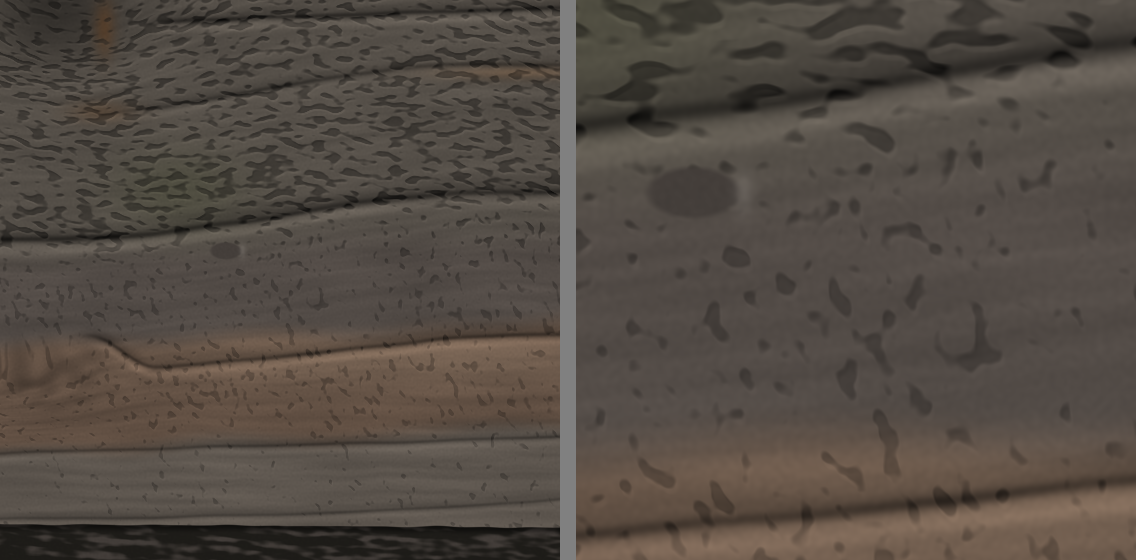
Left, the full canvas; right, a detail of the centre.
Write a Shadertoy shader that draws this texture.

```glsl
// Weathered wooden boards: pitted grey grain, long cracks, a warm brown band and two knots.

const vec3 OLIVE_GREY = vec3(0.335, 0.312, 0.285);
const vec3 SLATE_GREY = vec3(0.325, 0.297, 0.278);
const vec3 WARM_BROWN = vec3(0.385, 0.315, 0.265);
const vec3 PALE_TAN = vec3(0.455, 0.380, 0.320);
const vec3 BOARD_GREY = vec3(0.358, 0.330, 0.302);
const vec3 GAP_DARK = vec3(0.115, 0.108, 0.095);
const vec3 RUST = vec3(0.36, 0.24, 0.14);
const vec3 MOSS = vec3(0.29, 0.30, 0.22);
const vec2 TOP_KNOT = vec2(0.10, 0.98);
const vec2 LEFT_KNOT = vec2(0.00, 0.31);

vec2 hash2(vec2 p) {
    p = vec2(dot(p, vec2(127.1, 311.7)), dot(p, vec2(269.5, 183.3)));
    return fract(sin(p) * 43758.5453) * 2.0 - 1.0;
}

// Gradient noise, roughly -0.6 to 0.6
float noise(vec2 p) {
    vec2 i = floor(p), f = fract(p);
    vec2 u = f * f * (3.0 - 2.0 * f);
    float a = dot(hash2(i), f);
    float b = dot(hash2(i + vec2(1, 0)), f - vec2(1, 0));
    float c = dot(hash2(i + vec2(0, 1)), f - vec2(0, 1));
    float d = dot(hash2(i + vec2(1, 1)), f - vec2(1, 1));
    return mix(mix(a, b, u.x), mix(c, d, u.x), u.y);
}

// Soft elliptical spot
float spot(vec2 p, vec2 centre, vec2 radius) {
    vec2 q = (p - centre) / radius;
    return exp(-dot(q, q));
}

float mainCrackY(float x) {
    return 0.572 + 0.085 * smoothstep(0.1, 0.9, x);
}

// Grain coordinates: x runs along the fibres, y across them
vec2 grain(vec2 p) {
    float rise = (mainCrackY(p.x) - 0.6) * smoothstep(0.2, 0.6, p.y);
    float bend = 0.10 * spot(p, TOP_KNOT, vec2(0.19, 0.17))
               + 0.09 * spot(p, LEFT_KNOT, vec2(0.17, 0.07));
    float wave = 0.012 * noise(p * vec2(5.0, 9.0)) + 0.004 * noise(p * 24.0);
    return vec2(p.x + 0.006 * noise(p * 30.0 + 7.0), p.y - rise + bend + wave);
}

// Depth of the small worn pits, 0 to 1
float pits(vec2 p) {
    vec2 g = grain(p);
    float upper = smoothstep(0.50, 0.62, g.y);
    float dashes = noise(vec2(g.x * 36.0, g.y * 84.0 + g.x * 15.0))
                 + 0.35 * noise(vec2(g.x * 70.0 + g.y * 30.0, g.y * 120.0));
    float specks = noise(vec2(g.x * 82.0 + g.y * 30.0, g.y * 56.0))
                 + 0.30 * noise(g * 130.0);
    float cut = mix(0.19, 0.07, upper) + 0.13 * (1.0 - smoothstep(0.17, 0.25, p.y));
    float n = mix(specks, dashes, upper) + 0.2 * noise(p * vec2(7.0, 11.0));
    return smoothstep(cut - 0.06, cut + 0.14, n);
}

// Dark line with a soft shadow above and a lit lip below; d is the height over it
float crack(float d, float width) {
    float line = exp(-d * d / (width * width));
    float shade = exp(-pow((d - 1.5 * width) / (2.5 * width), 2.0));
    float lip = exp(-pow((d + 3.2 * width) / (1.8 * width), 2.0));
    return 0.20 * lip - 0.36 * line - 0.16 * shade;
}

float allCracks(vec2 p) {
    float x = p.x, y = p.y + 0.005 * noise(vec2(x * 9.0, p.y * 4.0));
    float hook = 0.055 * (1.0 - smoothstep(0.16, 0.28, x));
    float sum = crack(y - mainCrackY(x), 0.0055);
    sum += crack(y - 0.953 - 0.033 * x, 0.0045) * smoothstep(0.24, 0.34, x);
    sum += 0.65 * crack(y - 0.79 - 0.095 * smoothstep(0.05, 0.85, x), 0.004) * smoothstep(0.12, 0.3, x);
    sum += 0.9 * crack(y - 0.345 - 0.058 * smoothstep(0.2, 1.0, x) - hook, 0.0042) * smoothstep(0.12, 0.2, x);
    sum += 0.65 * crack(y - 0.19 - 0.03 * x, 0.0032);
    sum += 0.55 * crack(y - 0.073 - 0.035 * x * x, 0.003);
    return sum;
}

vec3 boardColour(vec2 p) {
    float y = p.y - 0.05 * (p.x - 0.5) + 0.03 * noise(p * vec2(4.0, 9.0));
    vec3 col = mix(BOARD_GREY, WARM_BROWN, smoothstep(0.195, 0.235, y));
    col = mix(col, PALE_TAN, 0.8 * spot(p, vec2(0.72, 0.36), vec2(0.5, 0.055)));
    col = mix(col, SLATE_GREY, smoothstep(0.385, 0.43, y));
    col = mix(col, OLIVE_GREY, smoothstep(0.52, 0.60, y));
    col = mix(col, MOSS, 0.45 * spot(p, vec2(0.32, 0.66), vec2(0.12, 0.07)));
    col = mix(col, RUST, 0.35 * spot(p, vec2(0.93, 0.87), vec2(0.15, 0.014)));
    col = mix(col, RUST, 0.35 * spot(p, vec2(0.18, 0.80), vec2(0.06, 0.02)));
    return col;
}

// Rough dark board showing under the lower edge
vec3 lowerBoard(vec2 p, float depth) {
    float slant = p.y + 0.07 * p.x;
    float fibre = noise(vec2(p.x * 14.0, slant * 75.0)) + 0.5 * noise(vec2(p.x * 45.0, slant * 130.0));
    vec3 col = mix(GAP_DARK, SLATE_GREY * 0.8, smoothstep(-0.1, 0.4, fibre));
    return col * mix(0.5, 1.0, smoothstep(0.0, 0.016, depth));
}

void mainImage(out vec4 fragColor, in vec2 fragCoord) {
    vec2 p = fragCoord / iResolution.xy;
    vec2 g = grain(p);
    float upper = smoothstep(0.48, 0.62, p.y);

    // Board tone, long fibres and relief lit from above
    float pit = pits(p);
    float light = pits(p + vec2(-0.0015, 0.0035)) - pit;
    float fibre = noise(vec2(g.x * 3.0, g.y * 55.0)) + 0.5 * noise(vec2(g.x * 8.0, g.y * 130.0));
    float tone = 1.0 + 0.16 * fibre + 0.10 * noise(p * vec2(6.0, 10.0));
    tone *= 1.0 - mix(0.19, 0.28, upper) * pit;
    tone += mix(0.05, 0.10, upper) * light + allCracks(p);
    vec3 col = boardColour(p) * tone;

    // Knots with curved, darker fibres
    float rings = noise(vec2(g.x * 22.0 + g.y * 14.0, g.y * 42.0));
    float leftKnot = spot(p, LEFT_KNOT + vec2(0.08, 0.03), vec2(0.14, 0.06));
    col *= 1.0 - leftKnot * (0.10 + 0.55 * rings);
    col *= 1.0 - 0.42 * spot(p, TOP_KNOT, vec2(0.13, 0.08));
    col = mix(col, RUST, 0.65 * spot(p, vec2(0.187, 0.95), vec2(0.018, 0.05)) * (1.0 - 0.5 * pit));

    // Small peg with a lit rim
    float peg = length((p - vec2(0.403, 0.552)) / vec2(0.031, 0.017));
    col = mix(col, SLATE_GREY * 0.82, 1.0 - smoothstep(0.75, 1.0, peg));
    col += 0.07 * spot(p, vec2(0.433, 0.552), vec2(0.006, 0.013));

    // Lower edge and the board beneath
    float edge = 0.064 - 0.006 * p.x + 0.004 * noise(vec2(p.x * 16.0, 2.0));
    float depth = edge - p.y;
    col = mix(col, lowerBoard(p, depth), smoothstep(-0.0015, 0.0015, depth));

    // Fine surface dust
    col *= 1.0 + 0.06 * noise(p * 210.0);
    fragColor = vec4(clamp(col, 0.0, 1.0), 1.0);
}
```
